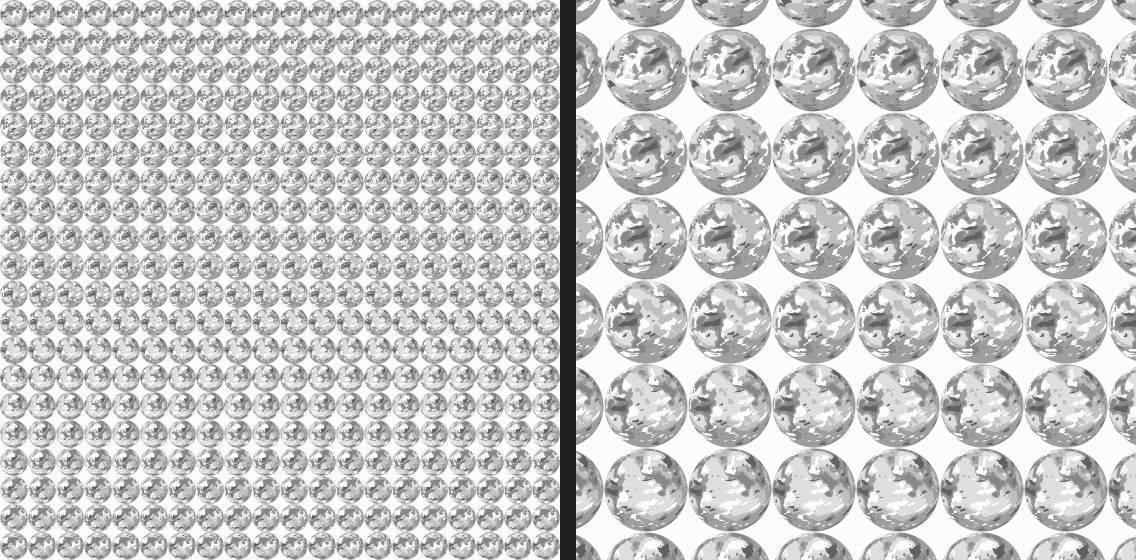
Left: the whole. Right: its middle third, enlarged.
Reproduce this pattern procedurally as a Shadertoy shader.

```glsl
vec3 hashGradient(vec3 p) {
    p = fract(p * vec3(0.1031, 0.1030, 0.0973));
    p += dot(p, p.yxz + 33.33);
    return fract((p.xxy + p.yxx) * p.zyx) * 2.0 - 1.0;
}

float cornerNoise(vec3 cell, vec3 f, vec3 corner) {
    return dot(hashGradient(cell + corner), f - corner);
}

float gradientNoise(vec3 p) {
    vec3 c = floor(p), f = fract(p);
    vec3 u = f * f * f * (f * (f * 6.0 - 15.0) + 10.0);
    vec2 e = vec2(0.0, 1.0);
    vec4 low = vec4(cornerNoise(c, f, e.xxx), cornerNoise(c, f, e.yxx),
                    cornerNoise(c, f, e.xyx), cornerNoise(c, f, e.yyx));
    vec4 high = vec4(cornerNoise(c, f, e.xxy), cornerNoise(c, f, e.yxy),
                     cornerNoise(c, f, e.xyy), cornerNoise(c, f, e.yyy));
    vec4 m = mix(low, high, u.z);
    vec2 n = mix(m.xz, m.yw, u.x);
    return mix(n.x, n.y, u.y);
}

float fbm(vec3 p) {
    float sum = 0.0, amplitude = 1.0;
    for (int i = 0; i < 3; i++) {
        sum += amplitude * gradientNoise(p);
        p = p * 2.1 + 17.3;
        amplitude *= 0.5;
    }
    return sum;
}

vec2 turn(vec2 v, float a) {
    return vec2(cos(a) * v.x - sin(a) * v.y, sin(a) * v.x + cos(a) * v.y);
}

// Flat grey steps of the planet surface
float surfaceTone(vec3 normal, float spin) {
    vec3 q = normal;
    q.xy = turn(q.xy, -0.4);
    q.yz = turn(q.yz, -0.4);
    q.xz = turn(q.xz, -spin);

    // Shaded ground
    float light = dot(normal, normalize(vec3(-0.45, 0.3, 0.85)));
    float ground = light + 0.8 * fbm(q * 1.7 + 40.0);
    float tone = ground > 0.98 ? 0.99 : ground > 0.6 ? 0.87 : ground > 0.2 ? 0.75 : 0.62;

    // Ragged continents
    float land = fbm(q * 2.1 + 71.0);
    if (land > 0.12) tone = land > 0.26 ? 0.53 : 0.62;

    // Bright bands and dark streaks drawn out along the latitudes
    float streak = fbm(q * vec3(2.0, 5.5, 2.0) + 23.0 + 0.5 * land);
    if (streak < -0.28) tone = 0.99;
    if (streak > 0.31) tone = streak > 0.36 ? 0.38 : 0.53;
    return tone;
}

float sphereGrid(vec2 uv, float pixel) {
    vec2 cell = floor(uv);
    vec2 p = (fract(uv) - 0.5) / 0.494;
    float r = length(p);
    if (r > 1.0 + pixel) return 0.99;

    // Each sphere is one step further in a single full rotation
    float frame = (19.0 - cell.y) * 20.0 + cell.x;
    vec3 normal = vec3(p, sqrt(max(0.0, 1.0 - r * r)));
    float tone = surfaceTone(normal, frame * 6.28318 / 400.0);
    return mix(tone, 0.99, smoothstep(1.0 - pixel, 1.0 + pixel, r));
}

void mainImage(out vec4 fragColor, in vec2 fragCoord) {
    float tone = 0.0;
    // Four samples per pixel smooth the edges between tones
    for (int i = 0; i < 4; i++) {
        vec2 offset = (vec2(i % 2, i / 2) - 0.5) * 0.5;
        tone += 0.25 * sphereGrid((fragCoord + offset) / iResolution.xy * 20.0, 20.0 / iResolution.y);
    }
    fragColor = vec4(vec3(tone), 1.0);
}
```
